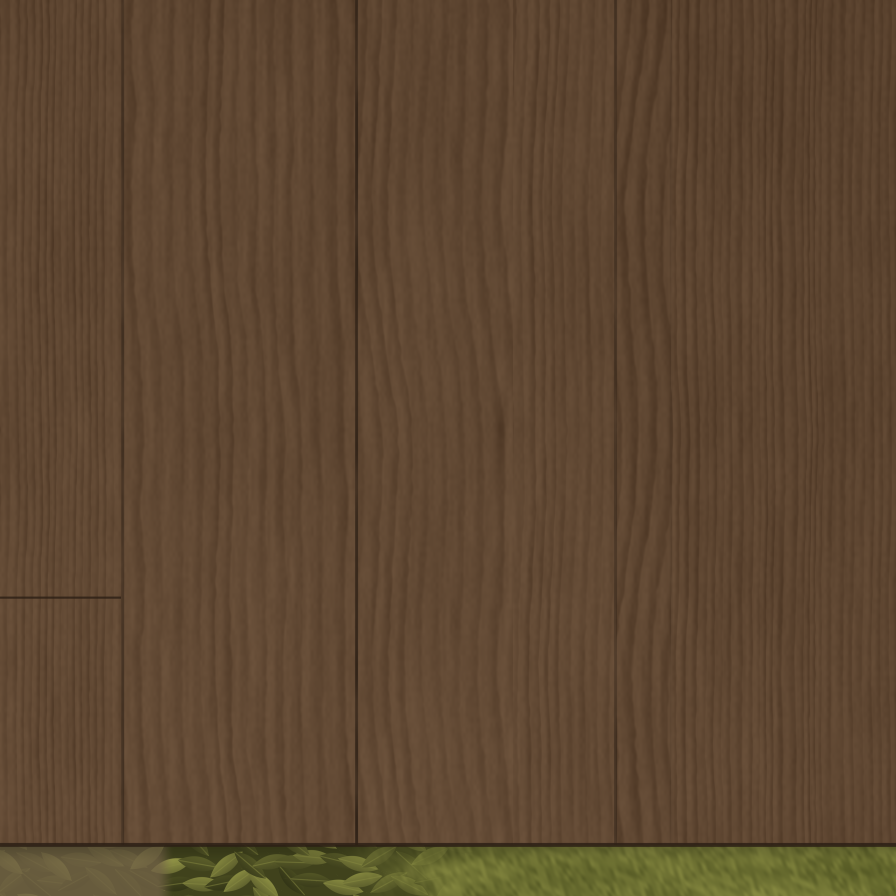
Give the GLSL for this texture, as a WebGL 2 fragment shader.

```glsl
#version 300 es
precision highp float;

uniform vec2 u_resolution;
out vec4 fragColor;

const vec3 WOOD_DARK = vec3(0.285, 0.200, 0.130);
const vec3 WOOD_LIGHT = vec3(0.430, 0.328, 0.238);
const vec3 SEAM = vec3(0.17, 0.12, 0.08);
const vec3 LEAF_DARK = vec3(0.25, 0.26, 0.11);
const vec3 LEAF_MID = vec3(0.40, 0.42, 0.17);
const vec3 LEAF_LIGHT = vec3(0.54, 0.55, 0.26);
const vec3 STONE = vec3(0.44, 0.38, 0.27);

const float GRAIN_PERIOD = 0.52;   // height after which the grain repeats
const float FLOOR_EDGE = 0.057;    // height of the lower border
const int PLANKS = 6;
const float LEFT[PLANKS] = float[](0.0, 0.137, 0.398, 0.572, 0.687, 0.749);
const float SPACING[PLANKS] = float[](0.0085, 0.0205, 0.0215, 0.0130, 0.0210, 0.0095);
const float SLANT[PLANKS] = float[](0.0, -0.020, -0.035, 0.008, 0.025, 0.0);
const float BOW[PLANKS] = float[](0.001, 0.003, 0.009, 0.003, 0.010, 0.001);
const float SEAM_DEPTH[PLANKS] = float[](0.0, 0.60, 0.90, 0.0, 0.55, 0.15);

float hash(vec2 p) {
  vec3 q = fract(p.xyx * 0.1031);
  q += dot(q, q.yzx + 33.33);
  return fract((q.x + q.y) * q.z);
}

// Value noise that wraps vertically after the given number of cells
float noise(vec2 p, float wrap) {
  vec2 i = floor(p), f = fract(p);
  f = f * f * (3.0 - 2.0 * f);
  float y0 = mod(i.y, wrap), y1 = mod(i.y + 1.0, wrap);
  float low = mix(hash(vec2(i.x, y0)), hash(vec2(i.x + 1.0, y0)), f.x);
  float high = mix(hash(vec2(i.x, y1)), hash(vec2(i.x + 1.0, y1)), f.x);
  return mix(low, high, f.y);
}

float band(float d, float halfWidth, float aa) {
  return 1.0 - smoothstep(halfWidth - aa, halfWidth + aa, abs(d));
}

// Growth rings cut lengthwise: soft on one side, crisp on the other
float rings(vec2 uv, float spacing, float slant, float bow, float seed) {
  float v = uv.y / GRAIN_PERIOD;
  float x = uv.x - slant * uv.y + bow * cos(6.2832 * (v - 0.45));
  x += spacing * 0.35 * noise(vec2(uv.x * 25.0 + seed, v * 6.0), 6.0);
  x += spacing * 0.12 * noise(vec2(uv.x * 90.0, v * 40.0), 40.0);
  float p = x / spacing + 1.1 * noise(vec2(x / spacing * 0.35, seed), 64.0);
  float s = fract(p);
  float strength = mix(0.4, 1.0, hash(vec2(floor(p) + 50.0, seed)));
  return strength * smoothstep(0.25, 0.80, s) * (1.0 - smoothstep(0.82, 1.0, s));
}

vec3 wood(vec2 uv, float aa) {
  int k = 0;
  for (int i = 1; i < PLANKS; i++) if (uv.x >= LEFT[i]) k = i;
  float seed = float(k) * 7.0 + 3.0;
  float v = uv.y / GRAIN_PERIOD;
  float tone = 0.76 - 0.20 * uv.y - 0.10 * smoothstep(0.65, 0.85, uv.x);
  tone += 0.10 * (hash(vec2(seed, 2.0)) - 0.5);
  tone -= 0.38 * rings(uv, SPACING[k], SLANT[k], BOW[k], seed);
  // Fibres, pores and broad staining
  tone += 0.20 * (noise(vec2(uv.x * 230.0, v * 10.0), 10.0) - 0.5);
  tone += 0.12 * (noise(vec2(uv.x * 330.0, v * 90.0), 90.0) - 0.5);
  tone += 0.14 * (noise(vec2(uv.x * 14.0, v * 3.0), 3.0) - 0.5);
  // Dark streak recurring with the grain
  vec2 streak = vec2(uv.x - 0.560, (fract(v - 0.5) - 0.5) * GRAIN_PERIOD);
  streak.x -= 0.08 * streak.y;
  tone -= 0.30 * exp(-dot(streak * vec2(190.0, 26.0), streak * vec2(190.0, 26.0)));
  vec3 color = mix(WOOD_DARK, WOOD_LIGHT, tone);
  // Seams between planks, worn unevenly along their length
  for (int i = 1; i < PLANKS; i++) {
    float wear = mix(0.55, 1.0, noise(vec2(float(i) * 5.0, uv.y * 24.0), 64.0));
    color = mix(color, SEAM, SEAM_DEPTH[i] * wear * band(uv.x - LEFT[i], 0.0016, aa));
  }
  float joint = band(uv.y - 0.333, 0.0012, aa) * (1.0 - step(0.135, uv.x));
  return mix(color, SEAM, 0.8 * joint);
}

// Pointed leaves scattered on a jittered grid
vec3 leaves(vec2 uv, vec3 color, float aa) {
  vec2 cell = floor(uv / 0.026);
  for (int j = -1; j <= 1; j++) for (int i = -1; i <= 1; i++) {
    vec2 id = cell + vec2(i, j) + 20.0;
    float turn = mix(-0.9, 0.7, hash(id + 4.0));
    vec2 d = uv - (id - 19.5 + 0.5 * (vec2(hash(id), hash(id + 9.0)) - 0.5)) * 0.026;
    d = mat2(cos(turn), -sin(turn), sin(turn), cos(turn)) * d;
    float along = clamp(d.x / 0.024, -1.0, 1.0);
    float halfWidth = 0.0085 * (1.0 - along * along);
    float mask = smoothstep(-aa, aa, halfWidth - abs(d.y) - 0.0005);
    vec3 tint = mix(LEAF_DARK, LEAF_LIGHT, hash(id + 15.0));
    tint *= 0.95 + 20.0 * d.y;
    tint = mix(tint, LEAF_LIGHT, 0.5 * band(d.y, 0.0006, aa));
    color = mix(color, tint, mask);
  }
  return color;
}

vec3 garden(vec2 uv, float aa) {
  float blades = noise(uv * vec2(210.0, 150.0) + uv.yx * 60.0, 512.0);
  float patches = noise(uv * vec2(24.0, 40.0), 64.0);
  vec3 grass = mix(LEAF_MID * 0.82, LEAF_LIGHT, 0.55 * blades + 0.4 * patches);
  vec3 bush = leaves(uv, LEAF_DARK, aa);
  vec3 color = mix(bush, grass, smoothstep(0.42, 0.57, uv.x + 0.06 * patches));
  // Pale veil over the left end
  color = mix(color, STONE, 0.80 * (1.0 - smoothstep(0.175, 0.195, uv.x)));
  return color * mix(1.0, 0.82, smoothstep(0.035, FLOOR_EDGE, uv.y));
}

void main() {
  vec2 uv = gl_FragCoord.xy / u_resolution;
  float aa = 0.7 / min(u_resolution.x, u_resolution.y);
  float above = smoothstep(-aa, aa, uv.y - FLOOR_EDGE);
  vec3 color = mix(garden(uv, aa), wood(uv, aa), above);
  color = mix(color, SEAM, 0.85 * band(uv.y - FLOOR_EDGE, 0.0022, aa));
  fragColor = vec4(color, 1.0);
}
```
